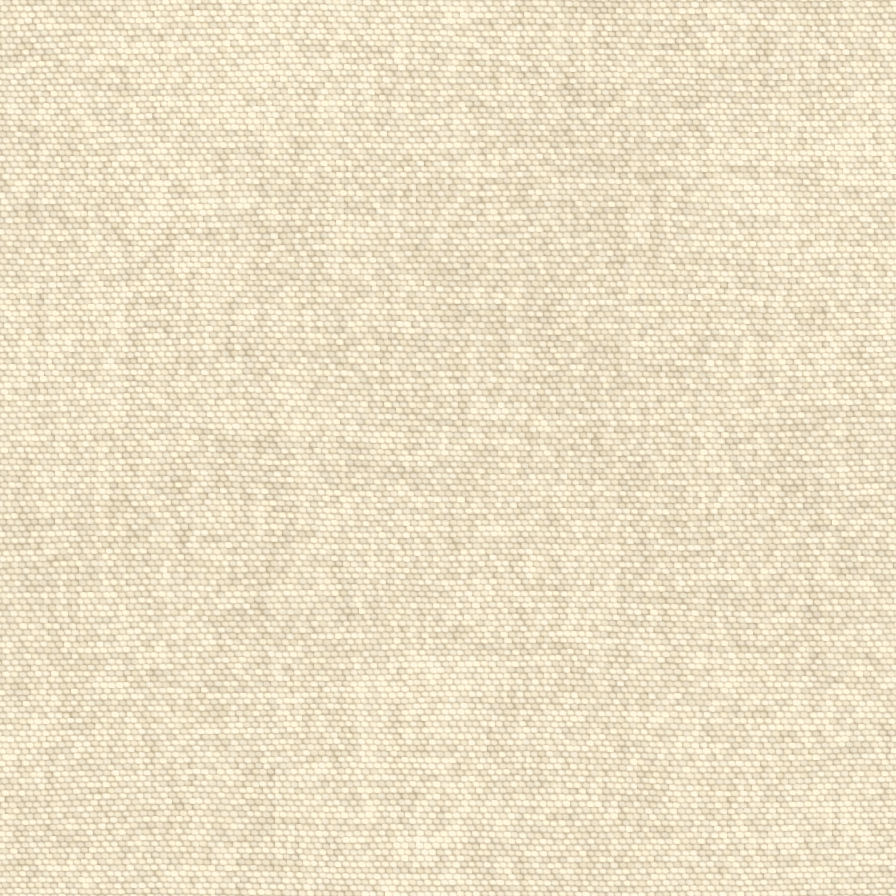
This texture is drawn by a Shadertoy shader. Its source:

```glsl
// Cream linen in plain weave: brick-offset oval bumps of weft over darker gaps.
// Each thread varies in tone along its length, layered sines bend the grid and
// cloud the cloth, and sparse cellular spots add pale thickened fibres.

const vec2 WEAVE_COUNT = vec2(112.0, 150.0);   // bumps across, rows up
const vec3 GAP_COLOR   = vec3(0.80, 0.74, 0.63);
const vec3 CREST_COLOR = vec3(1.00, 0.96, 0.86);
const int  SAMPLES     = 3;

float hash(vec2 p) {
    vec3 q = fract(p.xyx * vec3(0.1031, 0.1030, 0.0973));
    q += dot(q, q.yzx + 33.33);
    return fract((q.x + q.y) * q.z);
}

// Smooth variation from -0.5 to 0.5 along one thread
float strand(float along, float id) {
    float i = floor(along);
    float f = smoothstep(0.0, 1.0, along - i);
    return mix(hash(vec2(i, id)), hash(vec2(i + 1.0, id)), f) - 0.5;
}

// Layered sines, each octave turned and finer, about -1 to 1
float waves(vec2 p, float phase) {
    float sum = 0.0;
    float amplitude = 0.5;
    for (int i = 0; i < 4; i++) {
        sum += amplitude * sin(p.x + phase + 1.3 * sin(p.y + phase * 0.7));
        p = mat2(1.2, 1.4, -1.4, 1.2) * p + 1.7;
        amplitude *= 0.6;
    }
    return sum;
}

// Sparse pale spots, one candidate per cell
float spots(vec2 p, float share) {
    vec2 cell = floor(p);
    vec2 center = 0.35 + 0.3 * vec2(hash(cell + 17.0), hash(cell + 41.0));
    float present = step(1.0 - share, hash(cell + 73.0));
    float d = length((fract(p) - center) * vec2(1.0, 0.8));
    return present * (1.0 - smoothstep(0.05, 0.32, d));
}

// Soft sheared oval in a unit cell
float bump(vec2 local, float size) {
    local.y += 0.16 * local.x;
    float d = length(local * vec2(0.95, 1.05)) / size;
    return 1.0 - smoothstep(0.22, 0.68, d);
}

vec3 linen(vec2 uv) {
    // Grid bent by slow waves
    vec2 bend = vec2(waves(uv * vec2(9.0, 5.0), 0.4), waves(uv * vec2(6.0, 11.0), 2.9));
    vec2 p = uv * WEAVE_COUNT + 0.45 * bend + 8.0;

    // Brick layout of the raised weft
    float row = floor(p.y);
    float x = p.x + 0.5 * mod(row, 2.0);
    vec2 cell = vec2(floor(x), row);
    vec2 local = vec2(fract(x), fract(p.y)) - 0.5;
    vec2 jitter = vec2(hash(cell + 5.0), hash(cell + 9.0)) - 0.5;
    float size = 0.92 + 0.18 * hash(cell + 13.0);
    float crest = bump(local + jitter * vec2(0.20, 0.14), size);

    // Uneven threads: long warp streaks and shorter weft slubs
    float column = floor(p.x * 2.0);
    float warp = strand(uv.y * 9.0 + 7.0 * hash(vec2(column, 3.0)), column);
    float weft = strand(uv.x * 16.0 + 7.0 * hash(vec2(row, 6.0)), row + 400.0);

    float tone = 0.07 + 0.88 * crest;
    tone += 0.28 * warp * (1.3 - crest) + 0.22 * weft;
    tone += 0.38 * (hash(cell + 29.0) - 0.5);

    // Cloudy shading, lighter toward the borders
    tone += 0.07 * waves(uv * vec2(7.0, 6.0), 5.1);
    tone += 0.18 * (length(uv - 0.5) - 0.38);
    tone += 0.22 * spots(uv * vec2(46.0, 38.0), 0.06);

    vec3 color = mix(GAP_COLOR, CREST_COLOR, clamp(tone, -0.25, 1.08));
    return color + vec3(0.008, 0.0, -0.022) * (hash(cell + 51.0) - 0.5);
}

void mainImage(out vec4 fragColor, in vec2 fragCoord) {
    // Average a small grid of samples to smooth the fine threads
    vec3 sum = vec3(0.0);
    for (int j = 0; j < SAMPLES; j++) {
        for (int i = 0; i < SAMPLES; i++) {
            vec2 offset = (vec2(i, j) + 0.5) / float(SAMPLES) - 0.5;
            sum += linen((fragCoord + offset) / iResolution.y);
        }
    }
    fragColor = vec4(clamp(sum / float(SAMPLES * SAMPLES), 0.0, 1.0), 1.0);
}
```
